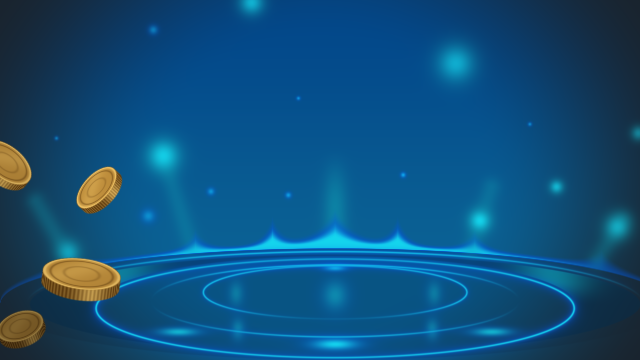
A Shadertoy shader for this background:

```glsl
const vec3 SKY_TOP = vec3(.01, .28, .54), SKY_LOW = vec3(.04, .38, .58);
const vec3 SHADE = vec3(.10, .14, .18), FLOOR = vec3(.03, .31, .49);
const vec3 NAVY = vec3(.03, .17, .28), BLUE = vec3(.01, .34, .88);
const vec3 TEAL = vec3(.06, .62, .70), CYAN = vec3(.08, .84, .93);
const vec3 GOLD = vec3(.74, .55, .23), GOLD_LIGHT = vec3(.96, .79, .42);
const vec3 GOLD_DARK = vec3(.38, .24, .06);
const float AXIS = .931;                   // x of the stage centre
const vec3 STAGE = vec3(.93, .155, .155);  // radii, centre y

// Rings: radii, centre y, width; strength at back, side, front
const vec4 RINGS[4] = vec4[](
    vec4(.856, .146, .155, .003), vec4(.664, .137, .1435, .0042),
    vec4(.51, .1, .164, .003), vec4(.366, .074, .188, .002));
const vec3 RING_FADE[4] = vec3[](vec3(.85, 0, 0), vec3(.6, 1, .8),
    vec3(.9, 0, .65), vec3(.55, .8, .1));
// Glows and sparks: position, radius, strength
const vec4 GLOWS[8] = vec4[](
    vec4(.454, .567, .048, .9), vec4(1.266, .824, .055, .7),
    vec4(.699, .993, .036, .75), vec4(1.546, .481, .02, .75),
    vec4(1.333, .387, .032, .95), vec4(1.715, .37, .038, .65),
    vec4(1.774, .63, .022, .5), vec4(.19, .3, .036, .55));
const vec4 SPARKS[8] = vec4[](
    vec4(.829, .727, .006, .8), vec4(.157, .616, .006, .6),
    vec4(.586, .468, .011, .8), vec4(.412, .4, .02, .7),
    vec4(.801, .458, .009, .9), vec4(1.12, .514, .008, 1),
    vec4(1.472, .655, .006, .7), vec4(.426, .917, .014, .6));
// Light trails: start, end
const vec4 TRAILS[4] = vec4[](
    vec4(.454, .567, .53, .32), vec4(1.365, .48, 1.31, .31),
    vec4(1.73, .39, 1.66, .28), vec4(.1, .44, .19, .29));
// Flames: distance from axis, height, spread
const vec3 FLAMES[4] = vec3[](vec3(0, .105, .055), vec3(.174, .08, .026),
    vec3(.388, .06, .03), vec3(.74, .05, .04));
// Reflections: distance from axis, y, radii; strength
const vec4 SPOTS[6] = vec4[](
    vec4(0, .044, .075, .019), vec4(0, .257, .036, .011),
    vec4(0, .18, .042, .05), vec4(.435, .078, .065, .014),
    vec4(.275, .185, .025, .042), vec4(.27, .085, .022, .035));
const float SPOT_POWER[6] = float[](1., 1., .4, .75, .3, .35);
// Coins: centre, radii; tilt, thickness, brightness
const vec4 COINS[4] = vec4[](
    vec4(.018, .549, .082, .045), vec4(.268, .479, .072, .036),
    vec4(.227, .239, .109, .043), vec4(.056, .094, .067, .04));
const vec3 COIN_LOOK[4] = vec3[](vec3(-.68, .02, .9), vec3(.82, .021, 1),
    vec3(-.12, .031, .95), vec3(.35, .019, .62));

float ellipseDist(vec2 q, vec2 r) {
    float k = length(q / r);
    return (k - 1.) * max(k, 1e-4) / max(length(q / (r * r)), 1e-4);
}
float bell(float x) { return exp(-x * x); }
float trailDist(vec2 p, vec2 a, vec2 b) {
    vec2 d = b - a;
    return length(p - a - d * clamp(dot(p - a, d) / dot(d, d), 0., 1.));
}

vec3 addCoin(vec3 col, vec2 p, vec4 coin, vec3 look, float px) {
    float c = cos(look.x), s = sin(look.x);
    vec2 q = mat2(c, -s, s, c) * (p - coin.xy);
    float body = ellipseDist(q - vec2(0, clamp(q.y, -look.y, 0.)), coin.zw);
    float face = ellipseDist(q, coin.zw);
    float u = q.x / coin.z, k = length(q / coin.zw);
    // Milled side
    float ridge = .5 + .5 * sin(asin(clamp(u, -1., 1.)) * 60.);
    vec3 side = mix(GOLD_DARK, GOLD_LIGHT, .25 * ridge + .5 * bell((u - .3) / .35));
    // Face with raised rim and relief
    vec3 top = mix(GOLD, GOLD_LIGHT, .3 * bell((u + .35 - q.y / coin.w) / .6));
    top = mix(top, GOLD_DARK, .45 * bell((k - .8) / .04) + .25 * bell((k - .45) / .05));
    top = mix(top, GOLD_LIGHT, .8 * bell((k - .95) / .05));
    vec3 metal = mix(side, top, smoothstep(px, -px, face)) * look.z;
    return mix(col, metal, smoothstep(px, -px, body));
}

void mainImage(out vec4 fragColor, in vec2 fragCoord) {
    vec2 p = fragCoord / iResolution.y;
    float px = 1. / iResolution.y, dx = abs(p.x - AXIS);

    // Backdrop and stage
    vec3 col = mix(SKY_LOW, SKY_TOP, smoothstep(.25, 1., p.y));
    float stage = ellipseDist(vec2(dx, p.y - STAGE.z), STAGE.xy);
    col = mix(col, FLOOR, .75 * smoothstep(px, -px, stage));
    vec2 v = p / vec2(.889, .5) - 1.;
    col = mix(col, SHADE, smoothstep(.5, 1.22, length(v * vec2(1, .65))));

    // Flames along the back edge
    float arc = dx / STAGE.x, tall = .014;
    float up = p.y - STAGE.z - STAGE.y * sqrt(max(0., 1. - arc * arc));
    float behind = smoothstep(-px, px, up);
    for (int i = 0; i < 4; i++)
        tall += FLAMES[i].y * exp(-abs(dx - FLAMES[i].x) / FLAMES[i].z);
    float flame = (1. - smoothstep(0., 1., up / tall)) * behind * bell(dx / .75);
    col = mix(col, TEAL, .55 * bell(dx / .032) * (1. - smoothstep(.42, .6, p.y)) * behind);
    col = mix(col, mix(BLUE, CYAN, smoothstep(.25, .85, flame)), min(1., 1.4 * flame));

    // Band between the two outer rings
    float outer = ellipseDist(vec2(dx, p.y - RINGS[0].z), RINGS[0].xy);
    float inner = ellipseDist(vec2(dx, p.y - RINGS[1].z), RINGS[1].xy);
    float band = smoothstep(px, -px, outer + .008) * smoothstep(-px, px, inner - .008);
    col = mix(col, NAVY, .55 * band);
    col = mix(col, TEAL, .7 * band * smoothstep(.15, .22, p.y) * bell((dx - .6) / .1));

    // Reflections
    for (int i = 0; i < 6; i++) {
        float g = bell(length((vec2(dx, p.y) - SPOTS[i].xy) / SPOTS[i].zw));
        col = mix(col, mix(BLUE, CYAN, g), g * SPOT_POWER[i]);
    }
    // Rings, trails and floating lights
    for (int i = 0; i < 4; i++) {
        vec4 ring = RINGS[i];
        vec3 fade = RING_FADE[i];
        vec2 q = vec2(dx, p.y - ring.z);
        float d = ellipseDist(q, ring.xy);
        float n = q.y / ring.y / max(length(q / ring.xy), .01);
        float power = mix(fade.y, n > 0. ? fade.x : fade.z, n * n);
        col = mix(col, BLUE, .75 * power * exp(-abs(d) / (2.5 * ring.w)));
        col = mix(col, CYAN, .9 * power * bell(d / max(.7 * ring.w, px)));
        col = mix(col, TEAL, .3 * bell(trailDist(p, TRAILS[i].xy, TRAILS[i].zw) / .026));
    }
    for (int i = 0; i < 8; i++) {
        float g = bell(length(p - GLOWS[i].xy) / GLOWS[i].z);
        col = mix(col, mix(TEAL, CYAN, g), g * GLOWS[i].w);
        g = bell(length(p - SPARKS[i].xy) / SPARKS[i].z);
        col = mix(col, mix(BLUE, CYAN, .6 * g), g * SPARKS[i].w);
    }

    for (int i = 0; i < 4; i++) col = addCoin(col, p, COINS[i], COIN_LOOK[i], px);
    fragColor = vec4(col, 1);
}
```
